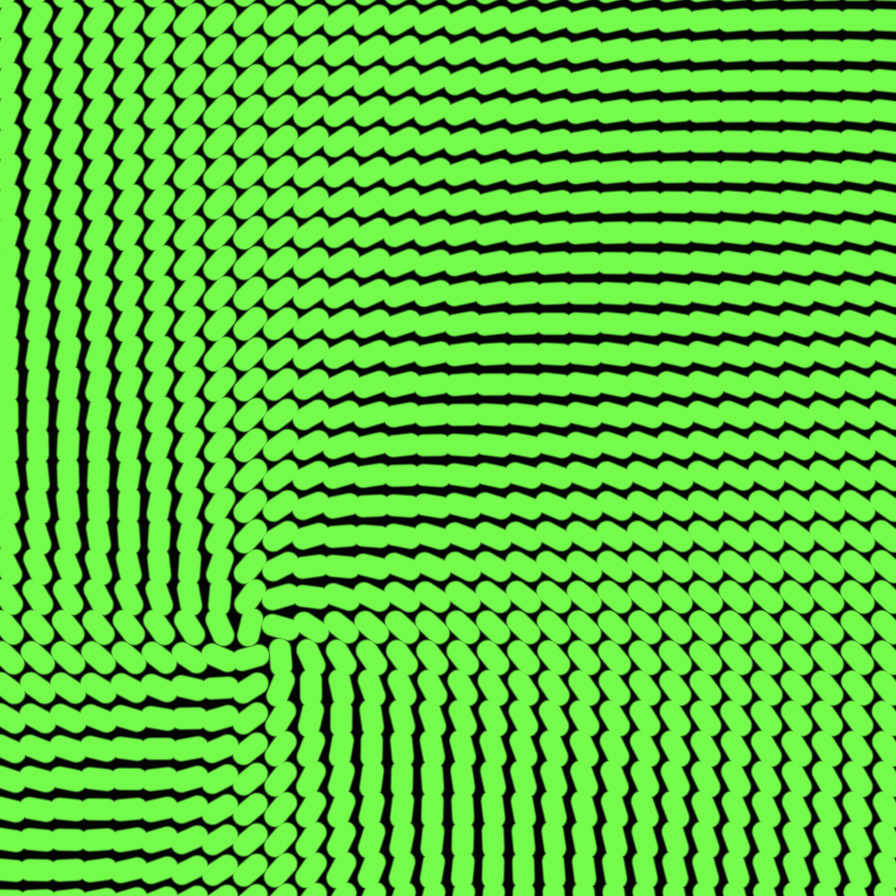
Write a WebGL 1 fragment shader that draws this pattern.

```glsl
precision highp float;
// A lattice of rounded green rods on black, turning in a spiral about one centre.
// Each rod is a capsule whose angle comes from its bearing to the centre;
// the nearest of the 3x3 surrounding rods gives the distance for every point.

uniform vec2 u_resolution;

// Distance to a capsule along the x axis
float capsule(vec2 p, float halfLength, float radius) {
  p.x -= clamp(p.x, -halfLength, halfLength);
  return length(p) - radius;
}

// Distance to the rod centred on a lattice point, in cells
float rod(vec2 p, vec2 anchor, vec2 centre) {
  vec2 away = anchor - centre;
  float angle = atan(away.y, away.x + 0.0001) - 0.825;
  vec2 along = vec2(cos(angle), sin(angle));
  vec2 across = vec2(-along.y, along.x);
  vec2 offset = p - anchor;
  return capsule(vec2(dot(offset, along), dot(offset, across)), 0.28, 0.362);
}

void main() {
  vec2 uv = gl_FragCoord.xy / u_resolution;
  float cellSize = 0.03388;
  vec2 origin = vec2(0.0083, 0.0288);
  vec2 p = (uv - origin) / cellSize;
  vec2 centre = (vec2(0.289, 0.285) - origin) / cellSize;

  // Union of the neighbouring rods
  vec2 nearest = floor(p + 0.5);
  float d = 10.0;
  for (int y = -1; y <= 1; y++) {
    for (int x = -1; x <= 1; x++) {
      d = min(d, rod(p, nearest + vec2(float(x), float(y)), centre));
    }
  }

  // Soft edge, never thinner than a pixel
  float edge = max(0.0018, 0.7 / u_resolution.y) / cellSize;
  float cover = 1.0 - smoothstep(-edge, edge, d);
  vec3 black = vec3(0.01, 0.015, 0.01);
  vec3 green = vec3(0.46, 0.985, 0.30);
  gl_FragColor = vec4(mix(black, green, cover), 1.0);
}
```
